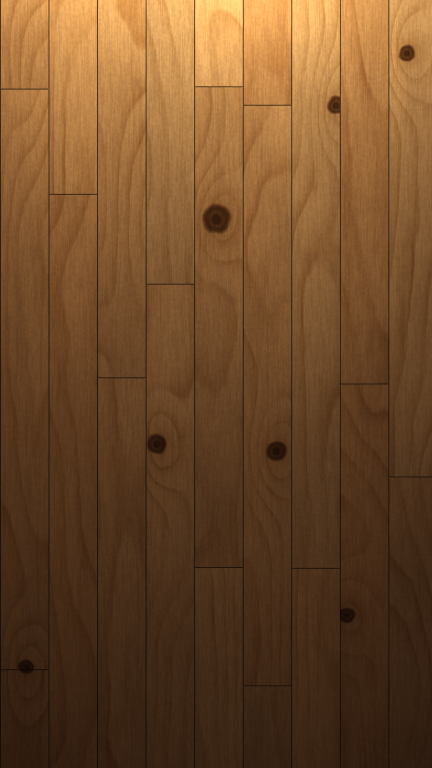
Reproduce this texture procedurally as a Shadertoy shader.

```glsl
// Staggered pine floorboards with grain and knots, lit from the top centre.
#define PLANK_W 0.1124      // board width, in canvas widths
#define PLANK_LEN 0.756     // board length, in canvas heights
#define SHORT_LEN 0.626     // length in the one column of shorter boards
#define SEAM 0.0010         // seam half width, in canvas widths
#define RINGS 2.3           // growth rings per unit of grain field
#define GRAIN 0.62          // ring contrast
#define FIBRE 0.10          // fine fibre contrast
#define TONE 0.045          // brightness variation between boards
#define GAIN 1.0            // overall exposure
#define WOOD vec3(1.0, 0.750, 0.440)
#define RING_TINT vec3(0.78, 0.67, 0.53)
#define KNOT_TINT vec3(0.56, 0.47, 0.40)

// Per column, measured down from the top: first joint, and knot (-1 for none)
const float JOINT[9] = float[9](0.116, 0.253, 0.492, 0.370, 0.113, 0.137, 0.740, 0.500, 0.621);
const float KNOT[9] = float[9](0.868, -1.0, -1.0, 0.578, 0.285, 0.588, 0.137, 0.801, 0.069);

float hash(vec2 p) {
    vec3 q = fract(vec3(p.xyx) * 0.1031);
    q += dot(q, q.yzx + 33.33);
    return fract((q.x + q.y) * q.z);
}

float noise(vec2 p) {
    vec2 i = floor(p), f = fract(p);
    f = f * f * (3.0 - 2.0 * f);
    return mix(mix(hash(i), hash(i + vec2(1, 0)), f.x),
               mix(hash(i + vec2(0, 1)), hash(i + vec2(1, 1)), f.x), f.y);
}

// Brightness falls from the top and towards the sides
float lighting(float x, float t) {
    float fall = exp(-0.06 - 1.95 * t + 0.42 * t * t);
    float glow = 0.1 * exp(-3.0 * x * x - 120.0 * t * t);
    return fall * (1.05 - 0.16 * x * x) + glow;
}

void mainImage(out vec4 fragColor, in vec2 fragCoord) {
    vec2 uv = fragCoord / iResolution.xy;
    float t = 1.0 - uv.y;
    float aspect = iResolution.y / iResolution.x;
    float tall = aspect / PLANK_W;          // canvas height in board widths

    // Board layout
    float across = (uv.x - 0.001) / PLANK_W;
    float column = clamp(floor(across), 0.0, 8.0);
    int c = int(column);
    float x = across - column;
    float len = c == 4 ? SHORT_LEN : PLANK_LEN;
    float along = (t - JOINT[c]) / len;
    vec2 id = vec2(column, floor(along) + 5.0);
    float seed = hash(id + 3.7);
    float y = t * tall;
    vec2 shift = vec2(seed * 61.0, hash(id + 17.1) * 83.0);

    // Knot shape, with a slightly ragged rim; the largest sits mid floor
    float size = mix(0.17, 0.31, exp(-abs(column - 4.0)));
    float knotX = fract(0.23 * column + 0.53);
    vec2 k = vec2(x - knotX, (t - KNOT[c]) * tall);
    float rim = length(k) + 0.05 * (noise(k * 7.0 + shift) - 0.5);
    float knot = 1.0 - smoothstep(size * 0.8, size * 1.1, rim);
    float halo = exp(-dot(k, k) / (size * size * 3.0));

    // Growth rings: contours of a stretched field that bulges round the knot
    float field = x * mix(0.2, 1.1, hash(id + 9.3))
                + 1.9 * noise(vec2(x * 0.8, y * 0.24) + shift)
                + 0.22 * noise(vec2(x * 2.2, y * 0.8) + shift)
                + 0.03 * noise(vec2(x * 9.0, y * 4.0) + shift)
                + 1.3 * exp(-dot(k * vec2(1.9, 1.0), k * vec2(1.9, 1.0)));
    float phase = fract(field * RINGS);
    float ring = phase * phase * phase * (1.0 - smoothstep(0.86, 1.0, phase));
    ring *= 0.3 + 1.3 * noise(vec2(x * 2.0, y * 0.5) + shift.yx);

    // Fibres, streaks and broad stains
    float fibre = noise(vec2(x * 44.0, y * 3.5) + shift) - 0.5;
    fibre += 0.7 * (noise(vec2(x * 26.0, y * 22.0) + shift.yx) - 0.5);
    float streak = smoothstep(0.74, 0.98, noise(vec2(x * 16.0, y * 0.7) + shift));
    float stain = noise(vec2(x * 1.3, y * 0.45) + shift.yx + 7.0);

    // Shade the wood
    float light = lighting(uv.x * 2.0 - 1.0, t) * GAIN;
    light *= 1.0 + TONE * (seed - 0.5) * 2.0 + FIBRE * fibre;
    light *= 1.0 + 0.1 * (stain - 0.5);
    vec3 color = WOOD * pow(vec3(light), vec3(1.0, 1.1, 1.12));
    color *= mix(vec3(1.0), vec3(1.02, 0.96, 0.90), hash(id + 23.0));
    color *= mix(vec3(1.0), RING_TINT, GRAIN * ring + 0.22 * streak + 0.4 * halo);
    float knotRing = 0.9 + 0.1 * cos(rim / size * 14.0);
    color *= mix(vec3(1.0), KNOT_TINT * knotRing, knot);
    color *= 1.0 - 0.3 * knot * (1.0 - smoothstep(0.0, size * 0.5, rim));

    // Dark seams along the sides and ends of each board
    float side = min(x, abs(1.0 - x)) * PLANK_W;
    float f = fract(along);
    float end = min(f, 1.0 - f) * len * aspect;
    float soft = 0.7 / iResolution.x;
    float seam = 1.0 - smoothstep(SEAM - soft, SEAM + soft, min(side, end));
    color = mix(color, color * 0.2 + vec3(0.02, 0.012, 0.008), 0.9 * seam);

    fragColor = vec4(clamp(color, 0.0, 1.0), 1.0);
}
```
